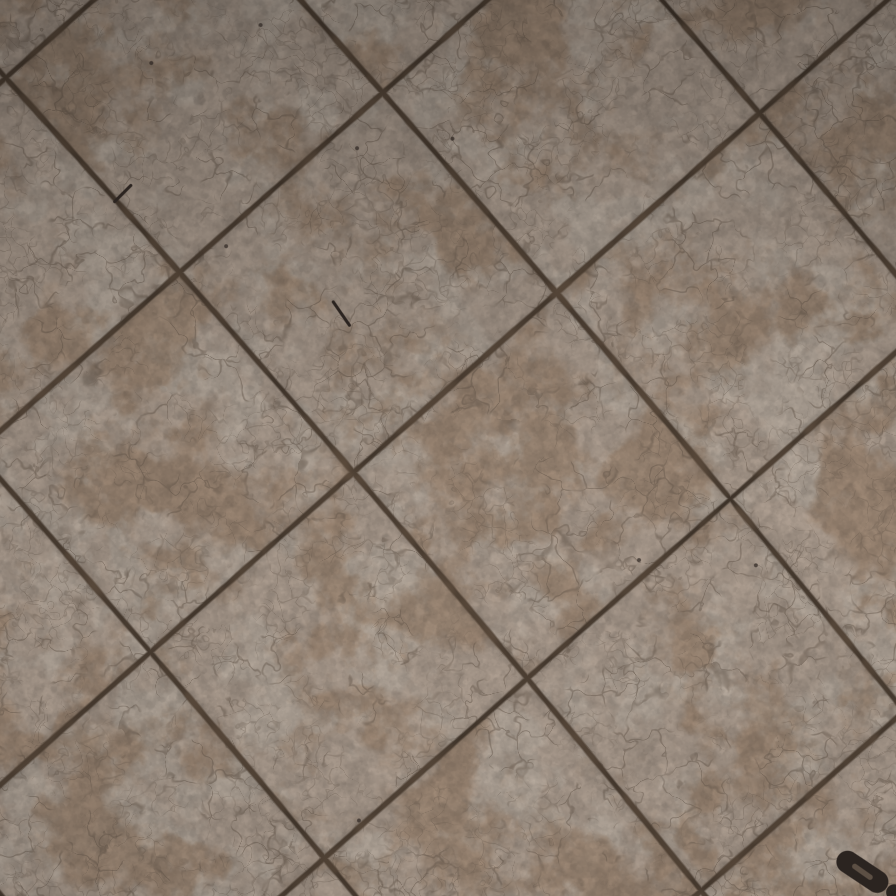
Write a Shadertoy shader that draws this texture.

```glsl
// Worn stone floor tiles laid on a skewed diagonal grid with thin dark grout.
// Each tile offsets layered cellular noise for its own brown blotches, pale
// patches and broken veins; uneven light and small debris finish the floor.

const vec2 GRID_ORIGIN = vec2(0.3945, 0.4727);
const mat2 GRID_AXES = mat2(0.2266, 0.2005, 0.194, -0.2266);
const float GRID_BOW = 0.0033;      // slight lens bend of the grid
const float TILE_SIZE = 0.3;
const float GROUT_HALF_WIDTH = 0.0029;

const vec3 STONE = vec3(0.585, 0.533, 0.487);
const vec3 BROWN = vec3(0.515, 0.435, 0.365);
const vec3 PALE = vec3(0.625, 0.59, 0.55);
const vec3 VEIN = vec3(0.36, 0.31, 0.265);
const vec3 GROUT = vec3(0.27, 0.22, 0.175);
const vec3 DEBRIS = vec3(0.17, 0.14, 0.125);

vec3 hash3(vec2 p) {
    vec3 h = fract(p.xyx * vec3(0.1031, 0.1030, 0.0973));
    h += dot(h, h.yxz + 33.33);
    return fract((h.xxy + h.yzz) * h.zyx);
}

// Soft cellular noise: x = blended cell tone, y = gap between nearest two cells
vec2 cellular(vec2 p) {
    vec2 cell = floor(p), f = p - cell;
    float tone = 0.0, total = 0.0, near = 9.0, second = 9.0;
    for (int j = -1; j <= 1; j++)
    for (int i = -1; i <= 1; i++) {
        vec2 o = vec2(i, j);
        vec3 h = hash3(cell + o);
        vec2 d = o + h.xy - f;
        float d2 = dot(d, d), w = exp(-6.0 * d2);
        tone += h.z * w;
        total += w;
        second = min(second, max(near, d2));
        near = min(near, d2);
    }
    return vec2(tone / total, sqrt(second) - sqrt(near));
}

// Layered cellular tones, rotated between layers
float cloud(vec2 p, int layers) {
    float sum = 0.0, weight = 0.5, total = 0.0;
    for (int i = 0; i < layers; i++) {
        sum += weight * cellular(p).x;
        total += weight;
        weight *= 0.62;
        p = mat2(1.6, 1.2, -1.2, 1.6) * p + 17.3;
    }
    return sum / total;
}

float segmentDistance(vec2 p, vec2 a, vec2 b) {
    vec2 ab = b - a;
    float t = clamp(dot(p - a, ab) / dot(ab, ab), 0.0, 1.0);
    return length(p - a - ab * t);
}

float fill(float d, float soft) {
    return 1.0 - smoothstep(-soft, soft, d);
}

// Broken hairline cracks along warped cell borders
float veins(vec2 p, float scale, float width) {
    vec2 warp = vec2(cloud(p * 45.0, 2), cloud(p * 45.0 + 31.0, 2)) - 0.5;
    float gap = cellular((p + 0.035 * warp) * scale).y;
    float patches = smoothstep(0.44, 0.62, cloud(p * 24.0 + 53.0, 2));
    return patches * (1.0 - smoothstep(0.0, width, gap));
}

vec3 stoneColor(vec2 p, float centre) {
    float blotch = cloud(p * 11.0, 5) + 0.11 * (centre - 0.5);
    float haze = cloud(p * 17.0 + 9.0, 4);
    float grain = cloud(p * 95.0, 3);
    vec3 color = mix(STONE, PALE, 0.6 * smoothstep(0.46, 0.68, haze));
    color = mix(color, BROWN, 0.75 * smoothstep(0.45, 0.68, blotch));
    color *= 1.0 + 0.26 * (grain - 0.5);
    color = mix(color, VEIN, 0.42 * veins(p, 24.0, 0.09));
    return mix(color, VEIN, 0.26 * veins(p + 5.0, 48.0, 0.14));
}

// Sparse crumbs, one chance per grid cell
float crumbs(vec2 p, float scale, float soft) {
    vec2 cell = floor(p * scale);
    vec3 h = hash3(cell + 7.0);
    vec2 spot = (cell + 0.2 + 0.6 * h.xy) / scale;
    return step(0.9, h.z) * fill(length(p - spot) - 0.0022, soft);
}

void mainImage(out vec4 fragColor, in vec2 fragCoord) {
    vec2 p = fragCoord / iResolution.y;
    float soft = 0.8 / iResolution.y;

    // Grid coordinates, with the bend applied along the second axis
    mat2 toGrid = inverse(GRID_AXES);
    float row = (toGrid * (p - GRID_ORIGIN)).y;
    vec2 grid = toGrid * (p + vec2(0.0, GRID_BOW * row * row) - GRID_ORIGIN);
    vec2 tile = floor(grid);
    vec2 edge = abs(fract(grid + 0.5) - 0.5) * TILE_SIZE;

    // Tile surface
    vec3 seed = hash3(tile + 40.0);
    float centre = 1.0 - smoothstep(0.1, 0.6, length(grid - tile - 0.5));
    vec3 color = stoneColor(p + 20.0 * seed.xy, centre) * (0.98 + 0.04 * seed.z);

    // Grout with uneven width and tone
    float wear = cloud(p * 30.0, 2);
    float seam = min(edge.x, edge.y) - GROUT_HALF_WIDTH - 0.0016 * (wear - 0.5);
    color *= 1.0 - 0.1 * exp(-max(seam, 0.0) / 0.004);
    color = mix(color, GROUT * (0.75 + 0.5 * wear), 0.95 * fill(seam, soft + 0.0006));

    // Light falls off toward the top and the far corners
    vec2 away = p - vec2(0.6, 0.4);
    color *= 1.06 - 0.17 * smoothstep(0.4, 1.1, p.y) - 0.18 * dot(away, away);

    // Crumbs, two twigs and a slotted metal tab
    float twigs = min(segmentDistance(p, vec2(0.128, 0.775), vec2(0.146, 0.793)),
                      segmentDistance(p, vec2(0.372, 0.663), vec2(0.390, 0.637)));
    float tab = segmentDistance(p, vec2(0.946, 0.038), vec2(0.979, 0.016));
    float bead = length(p - vec2(0.998, 0.004)) - 0.009;
    float debris = max(fill(twigs - 0.0017, soft), fill(min(tab - 0.0125, bead), soft));
    color = mix(color, DEBRIS, max(debris, 0.7 * crumbs(p, 9.0, soft)));
    float slot = segmentDistance(p, vec2(0.954, 0.033), vec2(0.971, 0.021)) - 0.003;
    color = mix(color, VEIN, fill(slot, soft));

    fragColor = vec4(color, 1.0);
}
```
